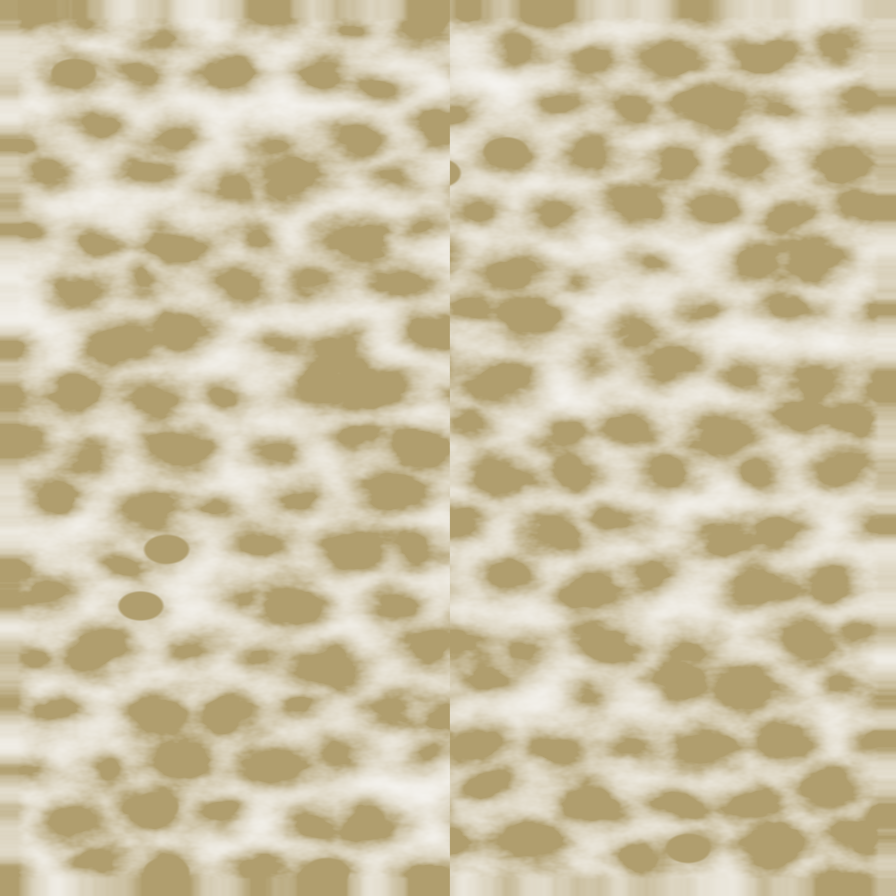
A Shadertoy shader for this pattern:

```glsl
// Soft tan animal-coat spots on a cloudy white web, in two halves with smeared borders

vec2 hash2(vec2 p) {
    vec3 q = fract(p.xyx * vec3(0.1031, 0.1030, 0.0973));
    q += dot(q, q.yzx + 33.33);
    return fract((q.xx + q.yz) * q.zy);
}

float gradientNoise(vec2 p) {
    vec2 i = floor(p), f = fract(p);
    vec2 u = f * f * f * (f * (f * 6.0 - 15.0) + 10.0);
    vec2 e = vec2(0.0, 1.0);
    float a = dot(hash2(i) * 2.0 - 1.0, f);
    float b = dot(hash2(i + e.yx) * 2.0 - 1.0, f - e.yx);
    float c = dot(hash2(i + e.xy) * 2.0 - 1.0, f - e.xy);
    float d = dot(hash2(i + e.yy) * 2.0 - 1.0, f - e.yy);
    return mix(mix(a, b, u.x), mix(c, d, u.x), u.y);
}

float fbm(vec2 p) {
    float sum = 0.0, amp = 1.0;
    for (int i = 0; i < 4; i++) {
        sum += amp * gradientNoise(p);
        p = p * 2.03 + 17.3;
        amp *= 0.6;
    }
    return sum;
}

// 0 inside a spot, 1 in the whitest part of the web
float coatTone(vec2 uv) {
    vec2 p = uv * vec2(11.0, 17.0);
    vec2 warp = vec2(gradientNoise(p * 1.3 + 5.7), gradientNoise(p * 1.3 + 41.2));
    vec2 q = p + 0.25 * warp;
    // Shift alternate rows by half a cell for an even packing
    vec2 cell = floor(q);
    float blend = 0.0, crisp = 1.0;

    // Smooth minimum of the distances to jittered spots of varied size
    for (int y = -2; y <= 2; y++) {
        for (int x = -2; x <= 2; x++) {
            vec2 id = cell + vec2(x, y);
            vec2 centre = id + 0.5 + 0.48 * (hash2(id) - 0.5);
            centre.x += 0.5 * mod(id.y, 2.0) - 0.25;
            vec2 traits = hash2(id + 71.0);
            float d = length(q - centre);
            blend += exp(-11.0 * (d + 0.26 * (traits.x - 0.5)));
            // A few spots keep a clean rim
            if (traits.y > 0.96) {
                crisp = min(crisp, smoothstep(0.25, 0.30, length(p - centre)));
            }
        }
    }
    float dist = -log(blend) / 11.0;
    float cloud = fbm(p * vec2(1.6, 1.9) + 23.0);
    float rise = max((dist - 0.235) * 2.7 + 0.5 * cloud, 0.0);
    // Rolling off the top keeps the web cloudy
    return min(1.08 * (1.0 - exp(-1.35 * rise)), 1.0) * crisp;
}

void mainImage(out vec4 fragColor, in vec2 fragCoord) {
    vec2 uv = fragCoord / iResolution.xy;
    // Clamping stretches the border into straight streaks
    vec2 inner = clamp(uv, 0.019, 0.981);

    // Each half shows a different stretch of the coat
    float pixel = 1.0 / iResolution.x;
    float right = smoothstep(-0.5 * pixel, 0.5 * pixel, uv.x - 0.502);
    float tone = mix(coatTone(inner), coatTone(inner + vec2(3.37, 5.21)), right);

    vec3 tanCore = vec3(0.69, 0.62, 0.43);
    vec3 white = vec3(0.97, 0.965, 0.955);
    fragColor = vec4(mix(tanCore, white, tone), 1.0);
}
```
